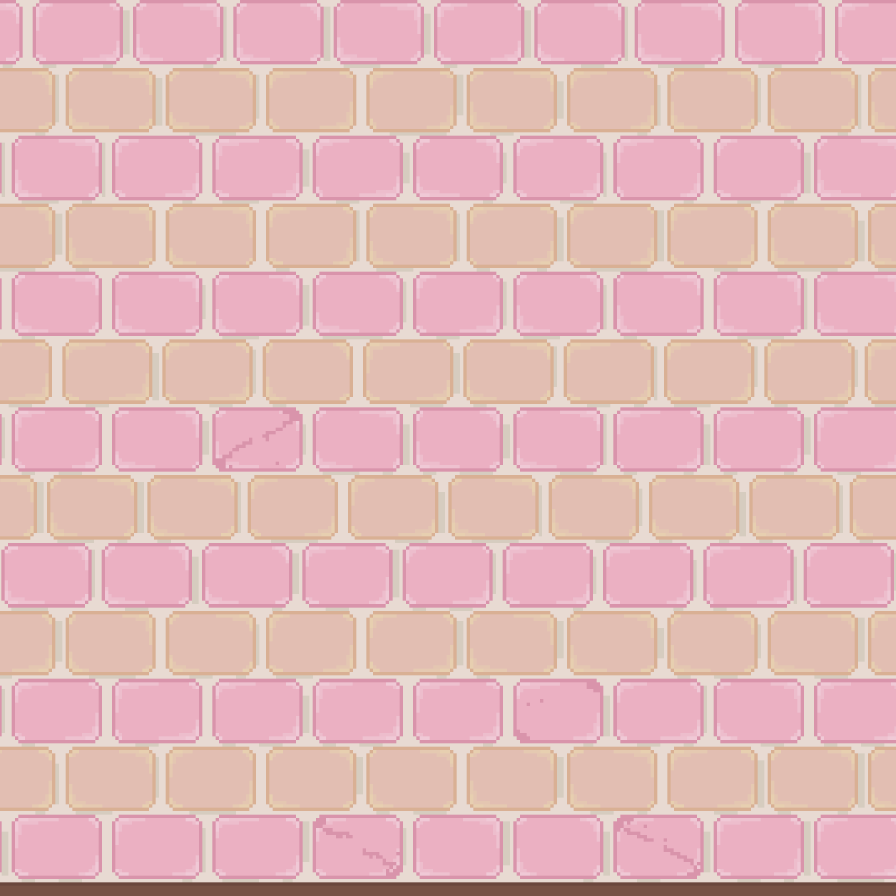
Reproduce this texture procedurally as a WebGL 2 fragment shader.

```glsl
#version 300 es
precision highp float;

uniform vec2 u_resolution;
out vec4 fragColor;

// Layout, counted in square-ish blocks
const vec2 GRID = vec2(268.0, 264.0);
const vec2 PITCH = vec2(30.0, 20.0);
const vec2 BRICK = vec2(27.0, 19.0);
const float FLOOR_TOP = 260.0;
const int ROWS = 13;
const float SHIFT[ROWS] = float[ROWS](9.8, 19.6, 3.5, 19.6, 3.5, 18.6, 3.5,
                                      14.1, 0.4, 19.6, 3.5, 19.6, 3.5);

// Worn bricks: column, row, mirrored
const int WORN_COUNT = 4;
const vec3 WORN[WORN_COUNT] = vec3[WORN_COUNT](
    vec3(2, 6, 1), vec3(5, 10, 1), vec3(3, 12, 0), vec3(6, 12, 0));

const int SAMPLES = 3;

// Colours
const vec3 PINK = vec3(0.92, 0.69, 0.76);
const vec3 PINK_EDGE = vec3(0.85, 0.58, 0.67);
const vec3 PINK_GLOW = vec3(0.94, 0.79, 0.84);
const vec3 BEIGE = vec3(0.885, 0.745, 0.70);
const vec3 BEIGE_EDGE = vec3(0.85, 0.69, 0.58);
const vec3 BEIGE_GLOW = vec3(0.905, 0.81, 0.69);
const vec3 MORTAR = vec3(0.91, 0.855, 0.825);
const vec3 MORTAR_SHADE = vec3(0.84, 0.80, 0.75);
const vec3 FLOOR = vec3(0.47, 0.32, 0.27);
const vec3 FLOOR_EDGE = vec3(0.42, 0.28, 0.24);

float hash(vec2 p) {
    return fract(sin(dot(p, vec2(127.1, 311.7))) * 43758.5453);
}

// Pale joints with grey shadow patches
vec3 mortarColor(vec2 p, vec2 id) {
    float h = hash(id + 3.7);
    float wide = step(0.55, h);
    bool upright = p.x >= BRICK.x && p.x <= BRICK.x + wide && h > 0.25
        && p.y > 1.0 + 4.0 * hash(id + 8.1) && p.y < 18.0 - 5.0 * hash(id + 5.3);
    bool level = p.y >= BRICK.y && p.x > 2.0 && p.x < 24.0
        && hash(vec2(floor(p.x / 7.0), h * 40.0)) > 0.65;
    return upright || level ? MORTAR_SHADE : MORTAR;
}

// Stepped glints hugging one diagonal pair of corners: 0, 0.5 or 1
float glint(vec2 p, vec2 e, vec2 id) {
    vec2 side = step(BRICK * 0.5, p);
    float falling = step(0.45, hash(id + 1.3));
    float onPair = abs(abs(side.x - side.y) - (1.0 - falling));
    vec2 seed = id + side * 17.0;
    vec2 reach = vec2(5.0 + 8.0 * hash(seed), 4.0 + 5.0 * hash(seed + 9.2));
    reach *= mix(1.0, 0.3, onPair);
    vec2 d = e - 1.0;
    bool outer = (d.y < 0.5 && d.x < reach.x) || (d.x < 0.5 && d.y < reach.y);
    bool inner = (d.y < 1.5 && d.x < reach.x * 0.5) || (d.x < 1.5 && d.y < reach.y * 0.5);
    float bright = d.x + d.y < 4.0 ? 1.0 : 0.65;
    return outer ? bright : (inner ? 0.5 : 0.0);
}

// Chipped corners, a jagged crack and specks
bool isWorn(vec2 p, vec2 id) {
    for (int i = 0; i < WORN_COUNT; i++) {
        if (id != WORN[i].xy) continue;
        vec2 q = p;
        if (WORN[i].z > 0.5) q.x = BRICK.x - 1.0 - q.x;
        vec2 far = BRICK - 1.0 - q;
        float ragged = 2.0 * hash(p + id);
        bool chip = min(q.x + q.y * 1.4, far.x + far.y * 1.4) < 5.0 + ragged;
        float h = hash(id + 6.4);
        float jag = floor(2.0 * hash(vec2(floor(q.x / 3.0), id.x)));
        float upper = 2.0 + q.x * mix(0.1, 0.6, h) + jag;
        float lower = 16.0 - far.x * 0.5 - jag;
        bool crack = (q.x < 12.0 && abs(q.y - upper) < 0.7)
            || (far.x > 1.0 && far.x < 12.0 && abs(q.y - lower) < 0.7);
        bool speck = hash(p * 1.7 + id) > 0.993;
        return chip || (crack && id.y != 10.0) || speck;
    }
    return false;
}

vec3 wall(vec2 uv) {
    vec2 c = vec2(uv.x, 1.0 - uv.y) * GRID;
    if (c.y >= FLOOR_TOP) return c.y < FLOOR_TOP + 1.0 ? FLOOR_EDGE : FLOOR;

    // Brick index and block position inside it
    int row = clamp(int(c.y / PITCH.y), 0, ROWS - 1);
    c.x -= SHIFT[row];
    vec2 id = vec2(floor(c.x / PITCH.x), float(row));
    vec2 p = floor(c - id * PITCH);
    vec2 e = min(p, BRICK - 1.0 - p);
    if (min(e.x, e.y) < 0.0 || e.x + e.y < 2.0) return mortarColor(p, id);

    bool pink = row % 2 == 0;
    vec3 edge = pink ? PINK_EDGE : BEIGE_EDGE;
    if (min(e.x, e.y) < 0.5 || e.x + e.y < 2.5 || isWorn(p, id)) return edge;
    return mix(pink ? PINK : BEIGE, pink ? PINK_GLOW : BEIGE_GLOW, glint(p, e, id));
}

void main() {
    // Average sub-samples to smooth block edges
    vec3 sum = vec3(0.0);
    for (int i = 0; i < SAMPLES * SAMPLES; i++) {
        vec2 offset = (vec2(i % SAMPLES, i / SAMPLES) + 0.5) / float(SAMPLES) - 0.5;
        sum += wall((gl_FragCoord.xy + offset) / u_resolution);
    }
    fragColor = vec4(sum / float(SAMPLES * SAMPLES), 1.0);
}
```
